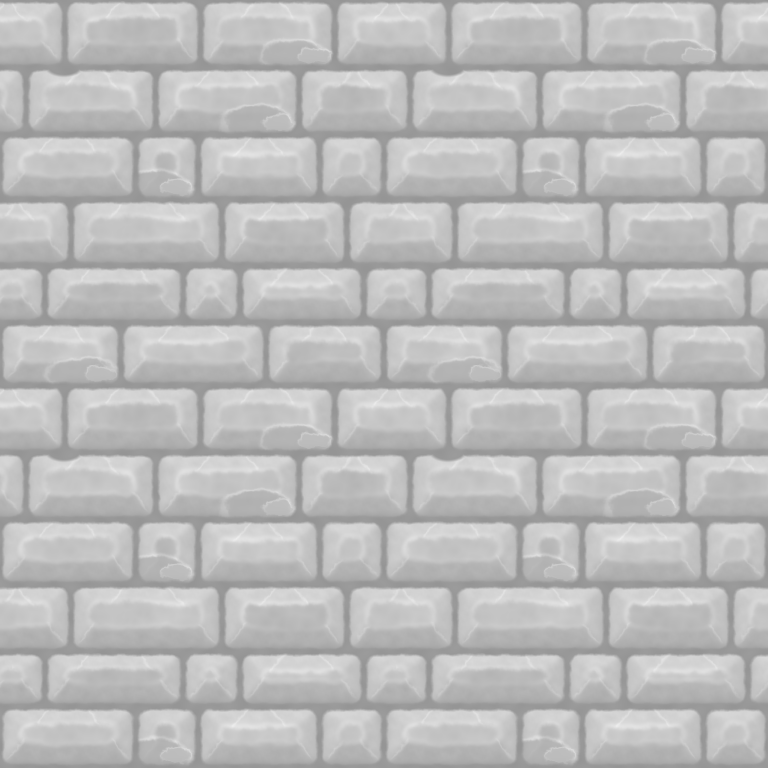
Write a WebGL 2 fragment shader that draws this texture.

```glsl
#version 300 es
precision highp float;
// Grey bevelled stone bricks in twelve uneven courses, repeating twice across.
// Each brick is a rounded box with four shaded bevels, a raised face with a
// pale worn rim, and layered sines plus cellular noise for wear.
uniform vec2 u_resolution;
out vec4 outColor;

// Course boundaries from the top, as fractions of the canvas height.
const float COURSE_EDGES[13] = float[13](0.0, 0.0885, 0.1758, 0.2604, 0.3464, 0.4206,
    0.5026, 0.5898, 0.6771, 0.7617, 0.849, 0.9206, 1.0);
// Upright joints of the six kinds of course, as fractions of one repeat.
const vec4 JOINTS[6] = vec4[6](
    vec4(0.169, 0.523, 0.872, 0.872), vec4(0.068, 0.406, 0.779, 0.779),
    vec4(0.0, 0.354, 0.516, 0.833), vec4(0.185, 0.578, 0.904, 0.904),
    vec4(0.117, 0.477, 0.625, 0.948), vec4(0.0, 0.315, 0.693, 0.693));
const int DARK_BRICKS = 0x412241;     // one bit per brick
const int CHIPPED_BRICKS = 0x100222;

vec2 hash2(vec2 p) {
    vec3 a = fract(p.xyx * vec3(0.1031, 0.103, 0.0973));
    a += dot(a, a.yzx + 33.33);
    return fract((a.xx + a.yz) * a.zy);
}

float cellular(vec2 p) {
    vec2 cell = floor(p);
    float nearest = 2.0;
    for (int y = -1; y <= 1; y++)
        for (int x = -1; x <= 1; x++) {
            vec2 c = cell + vec2(x, y);
            nearest = min(nearest, length(c + hash2(c + 50.0) - p));
        }
    return nearest;
}

float ripple(vec2 p, float seed) {
    float sum = 0.0, amp = 0.5;
    for (int i = 0; i < 4; i++) {
        p = mat2(0.8, 0.6, -0.6, 0.8) * p * 1.9;
        sum += amp * sin(p.x + seed + 1.3 * sin(p.y + seed * 1.7));
        amp *= 0.6;
    }
    return sum;
}

float roundedBox(vec2 p, vec2 halfSize, float radius) {
    vec2 e = abs(p) - halfSize + radius;
    return length(max(e, 0.0)) + min(max(e.x, e.y), 0.0) - radius;
}

float line(float d, float width) { return exp(-d * d / (width * width)); }

void main() {
    vec2 uv = gl_FragCoord.xy / u_resolution;
    float pixel = 2.0 / min(u_resolution.x, u_resolution.y);
    float x = fract(uv.x * 2.0), down = 1.0 - uv.y;

    // Find the course, then the brick between its two nearest joints.
    int course = 0;
    for (int i = 1; i < 12; i++) if (down >= COURSE_EDGES[i]) course = i;
    int kind = course == 11 ? 2 : course % 6;
    float left = -9.0, right = 9.0;
    int index = 0;
    for (int i = 0; i < 4; i++)
        for (int wrap = -1; wrap <= 1; wrap++) {
            float joint = JOINTS[kind][i] + float(wrap);
            if (joint <= x && joint > left) { left = joint; index = i; }
            if (joint > x) right = min(right, joint);
        }
    int id = kind * 4 + index;
    float seed = float(id) * 2.37;
    float top = COURSE_EDGES[course], bottom = COURSE_EDGES[course + 1];
    vec2 q = vec2(x - 0.5 * (left + right), top + bottom - 2.0 * down);
    vec2 h = vec2(0.5 * (right - left), bottom - top) - 0.008;

    // Outline, slightly ragged; one brick has a worn notch in its top edge.
    float fine = ripple(q * 45.0, seed), broad = ripple(q * 11.0, seed + 4.0);
    float mottle = cellular(q * 26.0 + seed * 7.0) - 0.5;
    float outline = roundedBox(q, h, 0.024) + 0.0022 * fine;
    if (id == 4) outline = max(outline, 0.03 - length((q - vec2(-0.07, h.y + 0.017)) * vec2(0.6, 1.0)));

    // Bevels: top, bottom, left and right blend where they meet.
    vec4 gap = vec4(h.y - q.y, h.y + q.y, h.x + q.x, h.x - q.x) / vec4(0.037, 0.055, 0.045, 0.045);
    vec4 weight = exp(-7.0 * gap);
    weight /= dot(weight, vec4(1.0));
    float stone = dot(weight, vec4(0.82, 0.7, 0.79, 0.765)) + 0.012 * fine + 0.025 * mottle;
    stone += (0.05 * weight.x - 0.03 * weight.y) * exp(min(outline, 0.0) / 0.012);
    float mitre = line(min(gap.z, gap.w) - gap.y + 0.12 * fine, 0.1);
    stone += 0.045 * mitre * smoothstep(0.15, 0.5, gap.y);

    // Raised face with a pale, uneven rim.
    bool dark = (DARK_BRICKS >> id & 1) == 1;
    float face = roundedBox(q - vec2(0.0, 0.008), h - vec2(0.045, 0.046), 0.026)
        + 0.006 * broad + 0.0025 * fine;
    float faceTone = (dark ? 0.735 : 0.775) + 0.018 * broad + 0.025 * mottle - 0.12 * q.y;
    stone = mix(stone, faceTone, smoothstep(0.008, -0.01, face));
    stone += (0.05 + 0.025 * broad) * line(face, 0.009) * (1.0 - 0.5 * weight.y);

    // Broken lower corner: shaded scallop around a pale-edged flake.
    if ((CHIPPED_BRICKS >> id & 1) == 1) {
        vec2 c = q - vec2(h.x - 0.065, 0.022 - h.y);
        float scallop = length(c * vec2(0.65, 1.3) - vec2(-0.02, 0.0)) - 0.055 + 0.009 * broad + 0.004 * fine;
        float flake = length(c * vec2(0.8, 1.6) - vec2(0.016, 0.004)) - 0.032 + 0.008 * fine;
        stone = mix(stone, 0.7 + 0.02 * broad, 0.75 * smoothstep(0.006, -0.006, scallop));
        stone += 0.06 * line(scallop - 0.004, 0.005);
        stone = mix(stone, 0.75, 0.8 * smoothstep(0.003, -0.003, flake));
        stone += 0.07 * line(flake, 0.004) * smoothstep(-0.02, 0.015, c.y);
    }

    // Soft dark edge, then the mortar, whose sines wrap with the canvas.
    stone -= 0.05 * exp(min(outline, 0.0) / 0.007);
    vec2 turn = uv * 6.2831853;
    float mortar = 0.595 + 0.012 * sin(turn.x * 22.0 + 2.0 * sin(turn.y * 9.0)) * sin(turn.y * 26.0 + sin(turn.x * 14.0));
    float soft = max(0.005, pixel);
    outColor = vec4(vec3(mix(mortar, stone, smoothstep(soft, -soft, outline))), 1.0);
}
```
